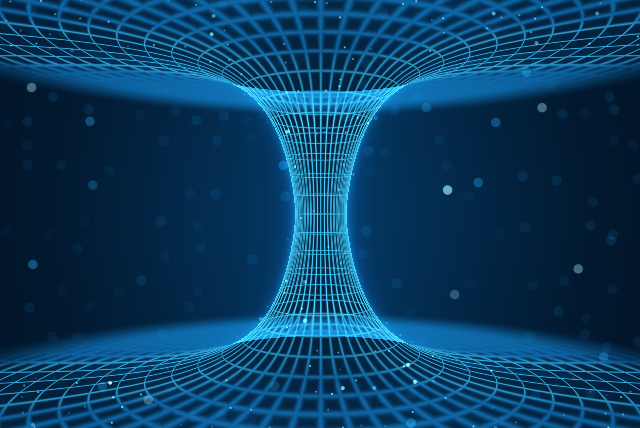
This background is drawn by a WebGL 2 fragment shader. Its source:

```glsl
#version 300 es
precision highp float;
// A glowing wire-mesh wormhole: two wide discs joined by a narrow throat.
// Each view ray is stepped through a surface of revolution; rings and meridians
// are drawn at every crossing and blur with depth, over navy haze and bokeh.
uniform vec2 u_resolution;
out vec4 fragColor;

const float THROAT = 0.0605;  // radius at the waist
const float HEIGHT = 0.43;    // height the discs level out at
const float CAMERA = 1.39;    // distance from the eye to the axis
const float ROUND = 0.19;     // softness of the waist

float hash(vec2 p) {
    vec3 q = fract(p.xyx * vec3(0.1031, 0.1030, 0.0973));
    q += dot(q, q.yzx + 33.33);
    return fract((q.x + q.y) * q.z);
}

// Squared surface height at a radius; negative inside the waist
float heightSquared(float r) {
    float u = THROAT / r;
    return HEIGHT * HEIGHT * (1.0 - u) * max(1.0 - u + ROUND * u * u, 0.05);
}

// Half the radial derivative of heightSquared
float halfSlope(float r) {
    float u = THROAT / r;
    return 0.5 * HEIGHT * HEIGHT * u / r * (2.0 - 2.0 * u - ROUND * (2.0 * u - 3.0 * u * u));
}

// Point on the view ray: t = 1 is the plane of the axis, smaller is nearer
vec3 rayPoint(vec2 p, float t) {
    return vec3(p * t, CAMERA * (1.0 - t));
}

// Positive on the outer side of the surface
float surface(vec2 p, float t) {
    vec3 q = rayPoint(p, t);
    return heightSquared(max(length(q.xz), 0.002)) - q.y * q.y;
}

float gridLine(float coord, vec2 slope, float width) {
    float d = abs(fract(coord + 0.5) - 0.5) / max(length(slope), 1e-4);
    return exp(-d * d / (width * width));
}

// Mesh light where the ray crosses the surface
vec3 mesh(vec2 p, float t) {
    vec3 q = rayPoint(p, t);
    float r = length(q.xz);
    float k = halfSlope(r);
    vec3 normal = vec3(-k * q.x / r, q.y, -k * q.z / r);
    vec3 ray = vec3(p, -CAMERA);
    float facing = dot(normal, ray);
    facing = (facing < 0.0 ? -1.0 : 1.0) * max(abs(facing), 1e-4);

    // Movement on the surface per unit of canvas, across and up
    vec3 across = vec3(t, 0, 0) - ray * t * normal.x / facing;
    vec3 up = vec3(0, t, 0) - ray * t * normal.y / facing;
    vec2 dx = vec2(across.x, up.x), dy = vec2(across.y, up.y), dz = vec2(across.z, up.z);
    vec2 dr = (q.x * dx + q.z * dz) / r;
    float chord = max(length(vec2(q.y, r - THROAT)), 1e-4);
    vec2 dChord = (q.y * dy + (r - THROAT) * dr) / chord;
    vec2 dAngle = (q.x * dz - q.z * dx) / (r * r);

    float blur = smoothstep(0.05, 0.5, abs(q.z));
    float width = max(0.0012, 0.5 / u_resolution.y) + 0.011 * blur;
    float rings = gridLine(chord / 0.045, dChord / 0.045, width);
    float spokes = gridLine(atan(q.z, q.x) * 7.6394, dAngle * 7.6394, width);
    float lines = max(rings, spokes);
    vec3 tint = mix(vec3(0.18, 0.57, 0.70), vec3(0.04, 0.27, 0.44), smoothstep(0.0, 0.4, blur));
    vec3 haze = vec3(0.006, 0.045, 0.08) * smoothstep(0.1, 0.4, r);
    return (tint * lines + haze) * smoothstep(1.08, 0.72, r);
}

// Scattered soft discs, one per cell, kept by chance
float dots(vec2 p, float cell, float radius, float chance, float seed) {
    vec2 id = floor(p / cell) + 70.0 + seed;
    vec2 centre = 0.2 + 0.6 * vec2(hash(id), hash(id + 31.7));
    float d = length(fract(p / cell) - centre) * cell;
    float level = step(hash(id + 57.3), chance) * (0.25 + 0.75 * hash(id + 91.1));
    return level * smoothstep(radius + 0.0015, radius - 0.0015, d);
}

void main() {
    vec2 p = (gl_FragCoord.xy - 0.5 * u_resolution) / u_resolution.y;
    p.x -= 0.002;

    // Navy backdrop, lit around the throat
    float spread = length(p * vec2(1.0, 0.9));
    vec3 col = mix(vec3(0.015, 0.205, 0.365), vec3(0.004, 0.085, 0.165), smoothstep(0.0, 0.8, spread));

    // Bokeh: many faint discs and a few pale ones
    col += vec3(0.01, 0.06, 0.09) * dots(p, 0.065, 0.012, 0.35, 3.0);
    col += vec3(0.07, 0.26, 0.35) * dots(p, 0.15, 0.011, 0.22, 19.0);
    col += vec3(0.50, 0.62, 0.58) * dots(p + 0.04, 0.23, 0.011, 0.2, 43.0);

    // Glow hugging the silhouette
    float r = max(abs(p.x), THROAT);
    float gap = (heightSquared(r) - p.y * p.y) / (2.0 * length(vec2(halfSlope(r), p.y)));
    float outside = step(THROAT, abs(p.x)) * step(0.0, gap);
    float nearAxis = exp(-3.0 * abs(p.x));
    col += outside * nearAxis * (vec3(0.03, 0.24, 0.36) * exp(-max(gap, 0.0) / 0.009)
         + vec3(0.0, 0.06, 0.12) * exp(-max(gap, 0.0) / 0.06));
    col *= mix(0.75, 1.0, max(outside, smoothstep(0.0, 0.3, abs(p.x))));

    // Step along the ray, finest near the axis, and refine each crossing
    vec3 brightest = vec3(0.36, 0.88, 0.97);
    float last = 0.5, lastValue = surface(p, last);
    for (int i = 0; i < 80; i++) {
        float k = mix(-0.85, 1.0, float(i) / 79.0);
        float t = 1.0 + 0.75 * k * (0.1 + 0.9 * k * k);
        float value = surface(p, t);
        if (value * lastValue < 0.0) {
            float a = last, b = t;
            for (int j = 0; j < 9; j++) {
                float m = 0.5 * (a + b);
                if (surface(p, m) * lastValue < 0.0) b = m; else a = m;
            }
            col += mesh(p, 0.5 * (a + b)) * max(1.0 - 0.8 * col / brightest, 0.0);
        }
        last = t;
        lastValue = value;
    }

    // Fine sparks drifting over the mesh
    float onMesh = smoothstep(0.02, -0.01, gap);
    float sparks = dots(p, 0.034, 0.0022, 0.25, 7.0) + dots(p + 0.01, 0.09, 0.0045, 0.2, 11.0);
    col += vec3(0.50, 0.65, 0.65) * sparks * onMesh;

    fragColor = vec4(min(col, 1.0), 1.0);
}
```
